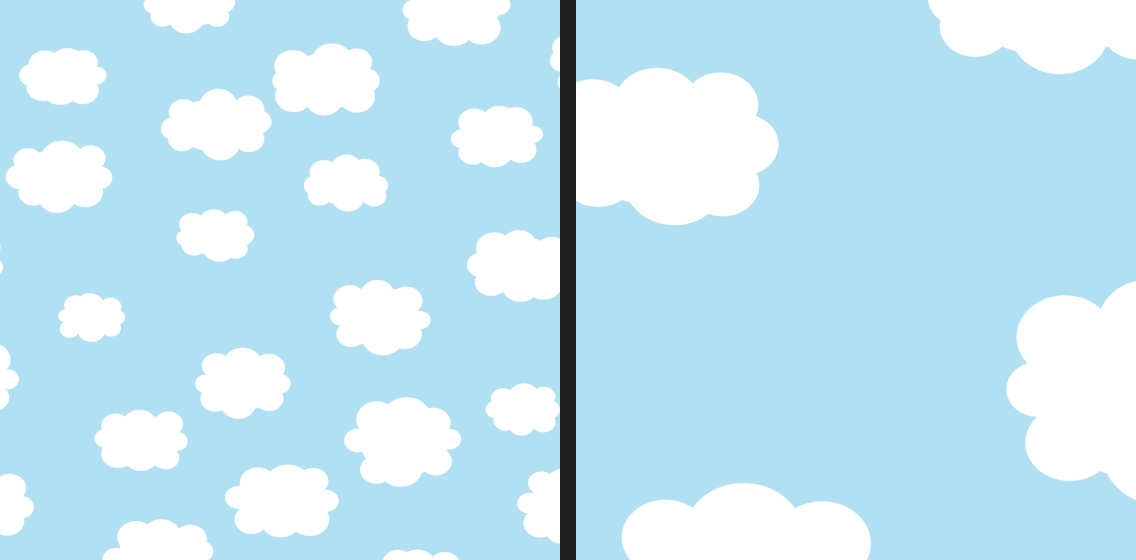
Left, the full canvas; right, a detail of the centre.
Give the GLSL for this pattern, as a Shadertoy shader.

```glsl
float hash(vec2 p) {
    return fract(sin(dot(p, vec2(127.1, 311.7))) * 43758.5453);
}

// Approximate distance to an axis-aligned ellipse
float ellipse(vec2 v, vec2 radii) {
    vec2 n = v / radii;
    float k = length(n);
    return (k - 1.0) * k / (length(n / radii) + 1e-5);
}

// Puffy cloud: an oval core ringed by eight uneven, nearly round lobes
float cloud(vec2 p, vec2 halfSize, vec2 seed) {
    float d = ellipse(p, 0.78 * halfSize);
    for (int i = 0; i < 8; i++) {
        vec2 key = seed + float(i) * vec2(3.7, 9.2);
        float angle = (float(i) + 0.4 * (hash(key) - 0.5)) * 0.785398;
        vec2 dir = vec2(cos(angle), sin(angle));
        float radius = mix(0.25, 0.38, dir.y * dir.y) + 0.1 * (hash(key + 1.3) - 0.5);
        vec2 radii = radius * halfSize.x * vec2(1.0, 0.86);
        float reach = 1.0 + 0.07 * abs(sin(2.0 * angle)) + 0.12 * (hash(key + 2.6) - 0.5);
        d = min(d, ellipse(p - dir * (reach * halfSize - radii), radii));
    }
    return d;
}

// Nearest cloud on a slanted grid of staggered columns
float cloudField(vec2 p) {
    vec2 cellSize = vec2(0.25, 0.222);
    float slant = 0.2;
    float d = 1.0;
    for (int x = -1; x <= 1; x++) {
        float column = floor((p.x + slant * p.y) / cellSize.x) + float(x);
        float shift = 0.5 * column + 0.2 * hash(vec2(column, 4.0));
        float baseRow = floor(p.y / cellSize.y - shift);
        for (int y = -1; y <= 1; y++) {
            vec2 cell = vec2(column, baseRow + float(y));
            // Evenly spread sizes, with more large clouds than small ones
            float size = sqrt(fract((cell.x * 5.0 + cell.y) * 0.618034 + 0.3));
            float aspect = mix(0.63, 0.76, hash(cell + 7.1));
            vec2 halfSize = mix(0.057, 0.102, size) * vec2(1.0, aspect);
            vec2 jitter = vec2(hash(cell + 11.3), hash(cell + 23.9)) * 2.0 - 1.0;
            jitter *= mix(0.22, 0.08, size);
            vec2 center = (cell + vec2(0.5, 0.5 + shift) + jitter) * cellSize;
            center.x -= slant * center.y;
            d = min(d, cloud(p - center, halfSize, cell));
        }
    }
    return d;
}

void mainImage(out vec4 fragColor, in vec2 fragCoord) {
    vec2 p = fragCoord / iResolution.y;
    float edge = 0.8 / iResolution.y;
    float cover = 1.0 - smoothstep(-edge, edge, cloudField(p + vec2(0.1, 0.03)));
    vec3 sky = vec3(0.69, 0.88, 0.95);
    fragColor = vec4(mix(sky, vec3(1.0), cover), 1.0);
}
```
